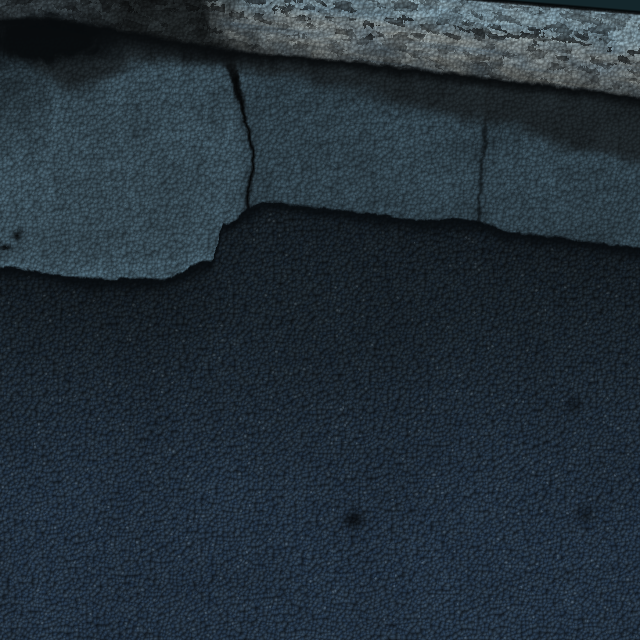
This texture is drawn by a WebGL 2 fragment shader. Its source:

```glsl
#version 300 es
precision highp float;
// Worn kerb stone and cracked paving slabs above dark, gritty asphalt at dusk.
uniform vec2 u_resolution;
out vec4 fragColor;

float hash(vec2 p) {
  p = fract(p * vec2(0.1031, 0.1137));
  p += dot(p, p.yx + 33.3);
  return fract((p.x + p.y) * p.x * 7.31);
}

// Cellular noise: x is distance to the nearest grain, y is that grain's value.
vec2 grains(vec2 p) {
  vec2 cell = floor(p), best = vec2(9.0, 0.0);
  for (int j = -1; j <= 1; j++)
    for (int i = -1; i <= 1; i++) {
      vec2 id = cell + vec2(i, j);
      float d = length(id + vec2(hash(id), hash(id + 57.0)) - p);
      if (d < best.x) best = vec2(d, hash(id + 113.0));
    }
  return best;
}

// Layered, warped sines, roughly -1 to 1.
float waves(vec2 p) {
  float sum = 0.0, amp = 0.55;
  for (int i = 0; i < 5; i++) {
    p = mat2(0.8, 0.6, -0.6, 0.8) * p * 1.6 + float(i) * 1.7;
    p += 0.8 * sin(p.yx * 1.2);
    sum += amp * sin(p.x) * cos(p.y);
    amp *= 0.68;
  }
  return sum;
}

// Height where the slabs meet the asphalt.
float pavingEdge(float x) {
  return 0.583 - 0.019 * smoothstep(0.0, 0.16, x) + 0.03 * smoothstep(0.25, 0.335, x)
    + 0.056 * smoothstep(0.328, 0.35, x) + 0.036 * smoothstep(0.345, 0.42, x)
    - 0.125 * max(x - 0.42, 0.0) + 0.009 * smoothstep(0.66, 0.72, x) * smoothstep(0.79, 0.75, x);
}

// Height of the lower lip of the kerb stone.
float kerbEdge(float x) {
  float t = x - 0.36;
  return min(0.922 - 0.09 * t - 0.04 * t * t + 0.1 * max(-t, 0.0), 0.972);
}

float blob(vec2 p, vec2 center, vec2 radius) {
  vec2 r = (p - center) / radius;
  return exp(-dot(r, r));
}

void main() {
  vec2 p = gl_FragCoord.xy / u_resolution;
  float broad = waves(p * 8.0), medium = waves(p * 30.0), fine = waves(p * 85.0);
  vec2 q = p + 0.004 * vec2(medium, fine);
  // Rounded grit, lit from one side.
  vec2 gritPos = p * 178.0 + 0.25 * vec2(fine, medium);
  vec2 grit = grains(gritPos);
  float relief = grains(gritPos + vec2(0.3, -0.35)).x - grit.x;
  float grain = 0.6 * (0.48 - grit.x) + 0.42 * relief;
  // Asphalt: darker toward the paving, with tinted grit and a few stains.
  vec3 color = mix(vec3(0.126, 0.178, 0.233), vec3(0.092, 0.127, 0.155), smoothstep(0.12, 0.58, p.y));
  color *= (1.0 + 0.07 * broad + 0.06 * fine) * (1.0 + grain);
  color *= mix(vec3(0.87, 0.91, 0.95), vec3(1.14, 1.09, 1.04), grit.y);
  color += 0.08 * smoothstep(0.965, 1.0, grit.y) * smoothstep(0.5, 0.1, grit.x);
  color *= 1.0 - 0.65 * blob(q, vec2(0.553, 0.189), vec2(0.014));
  color *= 1.0 - 0.35 * blob(q, vec2(0.897, 0.368), vec2(0.013));
  color *= 1.0 - 0.35 * blob(q, vec2(0.914, 0.195), vec2(0.013));
  // Ragged shadow lying below the slabs.
  float rise = p.y - pavingEdge(p.x + 0.003 * medium) - 0.003 * medium - 0.002 * fine;
  float below = max(-rise, 0.0);
  color *= 1.0 - 0.32 * exp(-below / 0.06);
  color = mix(color, vec3(0.025, 0.04, 0.052), 0.8 * smoothstep(0.026 + 0.012 * medium, 0.003, below));
  // Paving slabs with mottling and a paler broken rim.
  vec3 slab = mix(vec3(0.202, 0.270, 0.308), vec3(0.174, 0.235, 0.270), smoothstep(0.36, 0.41, p.x));
  slab *= (1.0 + 0.1 * broad + 0.05 * medium + 0.09 * fine) * (1.0 + 0.65 * grain);
  slab *= 0.91 + 0.18 * grit.y;
  slab *= 1.0 + 0.2 * exp(-max(rise, 0.0) / 0.014) * smoothstep(0.36, 0.3, p.x);
  slab *= 1.0 + 0.15 * exp(-abs(q.x - 0.085 + 0.12 * (0.8 - p.y)) / 0.008) * smoothstep(0.64, 0.7, p.y);
  slab *= 1.0 - 0.35 * blob(p, vec2(0.0, 0.87), vec2(0.1, 0.06));
  slab *= 1.0 - 0.85 * blob(q, vec2(0.008, 0.613), vec2(0.010, 0.006));
  slab *= 1.0 - 0.85 * blob(q, vec2(0.029, 0.632), vec2(0.007));
  // Upright cracks, wider near the kerb.
  float leftCrack = abs(q.x - 0.393 + 0.033 * smoothstep(0.77, 0.91, p.y) - 0.004 * sin(p.y * 52.0));
  float rightCrack = abs(q.x - 0.749 - 0.08 * max(p.y - 0.68, 0.0));
  float gape = 0.0025 + 0.006 * smoothstep(0.8, 0.91, p.y);
  slab *= 1.0 - 0.7 * smoothstep(gape + 0.003, gape - 0.003, leftCrack) - 0.2 * exp(-leftCrack / 0.01);
  slab *= 1.0 - 0.4 * smoothstep(0.005, 0.0, rightCrack) - 0.15 * exp(-rightCrack / 0.01);
  // Damp band under the kerb.
  float drop = kerbEdge(p.x) + 0.003 * medium + 0.002 * fine - p.y;
  float damp = 0.03 + 0.11 * max(p.x - 0.36, 0.0) + 0.012 * broad
    + 0.075 * exp(-pow((p.x - 0.115) / 0.085, 2.0));
  vec3 dampColor = vec3(0.1, 0.122, 0.133) * (1.0 + 0.6 * grain + 0.15 * medium);
  slab = mix(slab, dampColor, 0.9 * smoothstep(damp + 0.016, damp - 0.014, drop));
  float gloom = 0.024 + 0.016 * smoothstep(0.42, 0.34, p.x);
  slab = mix(slab, vec3(0.025, 0.035, 0.042), 0.9 * smoothstep(gloom, 0.002, drop));
  color = mix(color, slab, smoothstep(-0.0025, 0.0025, rise));
  // Kerb stone: long streaks, flakes and pits, fading to dirt at the left.
  vec2 along = vec2(p.x, p.y + 0.15 * p.x);
  float streak = waves(along * vec2(16.0, 65.0));
  float flake = grains(along * vec2(65.0, 130.0) + 0.7 * vec2(fine, medium)).y;
  vec3 stone = mix(vec3(0.29, 0.34, 0.37), vec3(0.46, 0.48, 0.47), 0.5 + 0.5 * streak);
  stone = mix(stone, vec3(0.38, 0.48, 0.53), 0.6 * smoothstep(0.05, 0.09, -drop));
  stone *= (0.82 + 0.36 * flake + 0.14 * fine) * (1.0 + 0.6 * grain);
  float seam = exp(-pow((drop + 0.07 + 0.015 * medium) / 0.02, 2.0));
  stone *= 1.0 - 0.5 * smoothstep(0.3, 0.2, flake - 0.15 * streak) * (0.2 + 0.8 * seam);
  stone *= 0.7 + 0.3 * smoothstep(0.0, 0.04, -drop);
  vec3 dirt = mix(vec3(0.09, 0.105, 0.11), vec3(0.17, 0.20, 0.215), smoothstep(0.22, 0.08, p.x));
  dirt *= (0.7 + 0.6 * flake + 0.25 * medium) * (1.0 + 0.6 * grain);
  stone = mix(dirt, stone, smoothstep(0.31, 0.42, p.x + 0.03 * medium + 0.5 * (p.y - 0.95)));
  color = mix(color, stone, smoothstep(0.004, -0.004, drop));
  float hollow = blob(q, vec2(0.075, 0.937), vec2(0.11, 0.042));
  color = mix(color, vec3(0.028, 0.04, 0.048), 0.95 * smoothstep(0.2, 0.7, hollow + 0.2 * medium));
  // Teal strip and dark joint at the top right.
  float strip = p.y - 1.0 + 0.085 * (p.x - 0.76);
  color = mix(color, vec3(0.08, 0.15, 0.17), smoothstep(-0.002, 0.002, strip));
  color *= 1.0 - 0.8 * smoothstep(0.005, 0.001, abs(strip));
  fragColor = vec4(clamp(color, 0.0, 1.0), 1.0);
}
```
